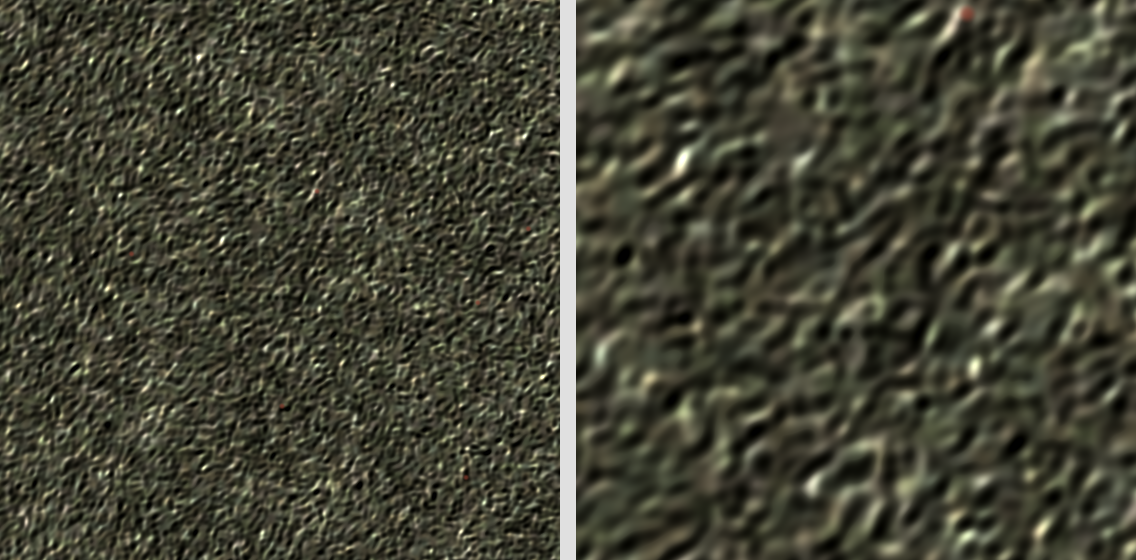
Left, the full canvas; right, a detail of the centre.
This texture is drawn by a Shadertoy shader. Its source:

```glsl
#define CELLS 47.0        // kernel cells across the canvas height
#define KERNELS 7         // streaks per cell
#define WAVELENGTH 0.86   // streak spacing, in cells
#define STREAK_SIZE vec2(0.86, 0.72) // kernel length and width, in cells
#define STREAK_ANGLE 0.80 // main direction, radians from horizontal
#define PATCHINESS 0.95   // strength of the broad light and dark areas
#define GLINT 1.3         // uneven brightness along the light streaks
#define TINT_SHIFT 0.10   // strength of the hue variation
#define SPECK_SHARE 0.002 // share of cells holding a red speck

const float TAU = 6.2831853;

// Integer hash: three random values in 0..1 per cell and seed
vec3 hash3(vec2 cell, int seed) {
    uvec3 v = uvec3(ivec3(ivec2(cell) + 4096, seed));
    v = v * 1664525u + 1013904223u;
    v.x += v.y * v.z; v.y += v.z * v.x; v.z += v.x * v.y;
    v ^= v >> 16u;
    v.x += v.y * v.z; v.y += v.z * v.x; v.z += v.x * v.y;
    return vec3(v >> 8u) / 16777216.0;
}

// Smooth value noise with three independent channels
vec3 valueNoise(vec2 p, int seed) {
    vec2 i = floor(p), f = fract(p);
    f = f * f * (3.0 - 2.0 * f);
    vec3 low = mix(hash3(i, seed), hash3(i + vec2(1, 0), seed), f.x);
    vec3 high = mix(hash3(i + vec2(0, 1), seed), hash3(i + vec2(1, 1), seed), f.x);
    return mix(low, high, f.y);
}

// Sum of short oriented waves, scaled to unit variance
float streakNoise(vec2 p, float angle, float spread, float wavelength) {
    vec2 base = floor(p);
    float sum = 0.0;
    for (int y = -1; y <= 1; y++)
    for (int x = -1; x <= 1; x++)
    for (int k = 0; k < KERNELS; k++) {
        vec2 cell = base + vec2(x, y);
        vec3 place = hash3(cell, 2 * k);
        vec3 shape = hash3(cell, 2 * k + 1);
        vec2 d = p - cell - place.xy;
        float a = angle + spread * (shape.x + shape.y - 1.0);
        vec2 along = vec2(cos(a), sin(a));
        vec2 q = vec2(dot(d, along), dot(d, vec2(-along.y, along.x)));
        vec2 e = q / STREAK_SIZE;
        float window = max(0.0, 1.0 - dot(e, e));
        float period = wavelength * mix(0.85, 1.45, shape.z);
        sum += window * window * window * cos(TAU * (q.y / period + place.z));
    }
    float area = STREAK_SIZE.x * STREAK_SIZE.y;
    return sum * inversesqrt(float(KERNELS) * TAU * area / 28.0);
}

// Soft disc in a few random cells
float redSpecks(vec2 p) {
    vec3 h = hash3(floor(p), 91);
    float disc = 1.0 - smoothstep(0.05, 0.30, length(fract(p) - mix(vec2(0.3), vec2(0.7), h.xy)));
    return disc * step(1.0 - SPECK_SHARE, h.z);
}

void mainImage(out vec4 fragColor, in vec2 fragCoord) {
    vec2 uv = fragCoord / iResolution.y;
    float rightward = clamp(uv.x, 0.0, 1.0);

    // Streaks: longer and more aligned on the left, finer on the right
    float bend = (valueNoise(uv * 6.0, 51).x - 0.5) * 0.5;
    float spread = mix(0.75, 1.3, rightward);
    float wavelength = WAVELENGTH * mix(1.06, 0.94, rightward);
    float grain = streakNoise(uv * CELLS, STREAK_ANGLE + bend, spread, wavelength);
    float patches = (valueNoise(uv * 22.0, 61).x - 0.5) * PATCHINESS;
    float z = max(-2.8, 0.97 * grain + patches);

    // Break the light streaks into separate grains
    vec3 vary = valueNoise(uv * 66.0, 71) - 0.5;
    z += GLINT * vary.z * max(z, 0.0);

    // Tone curve with dark gaps and sparse bright glints
    float tone = 0.242 + 0.117 * z + 0.011 * z * z;
    vec3 color = vec3(tone, tone * 0.997, 0.83 * tone - 0.015);

    // Faint yellow, green and mauve variation
    color *= 1.0 + TINT_SHIFT * vec3(vary.x, -0.6 * vary.x, 1.7 * vary.y);
    color = mix(color, vec3(0.55, 0.25, 0.19), 0.7 * redSpecks(uv * 45.0));

    fragColor = vec4(clamp(color, 0.0, 1.0), 1.0);
}
```
